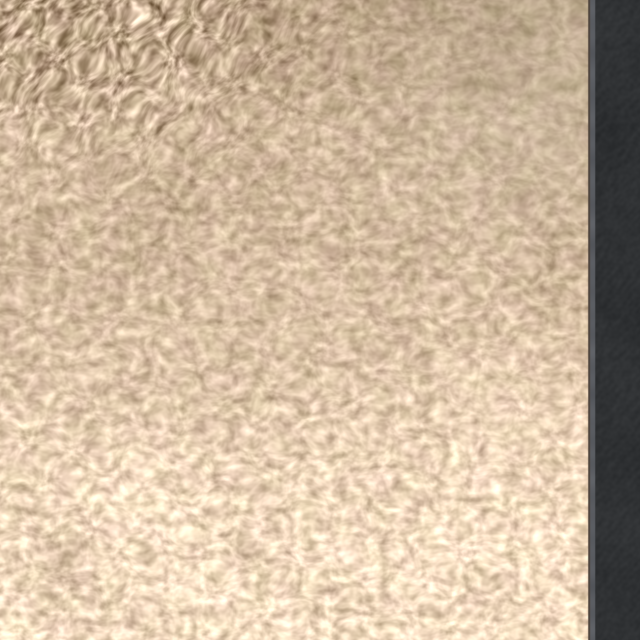
Give the GLSL for this texture, as a Shadertoy shader.

```glsl
// Sunlit grainy sandy surface, coarse at the upper left, with a dark strip along the right edge.

const vec3 SAND_OFFSET = vec3(0.0, -0.095, -0.203); // warm hue relative to tone
const vec3 STRIP_COLOR = vec3(0.182, 0.190, 0.198);
const vec3 RIM_COLOR = vec3(0.35, 0.36, 0.38);
const vec3 SEAM_COLOR = vec3(0.30, 0.26, 0.23);
const float SEAM_X = 0.919;
const float RIM_X = 0.922;
const float STRIP_X = 0.930;
const float EDGE_SOFTNESS = 0.0015;
const float GRAIN_FREQ = 52.0;
const float FIBRE_FREQ = 75.0;

vec2 gradientAt(vec2 cell) {
    vec3 p = fract(cell.xyx * vec3(0.1031, 0.1030, 0.0973));
    p += dot(p, p.yzx + 33.33);
    float angle = 6.2832 * fract((p.x + p.y) * p.z);
    return vec2(cos(angle), sin(angle));
}

// Gradient noise, about -0.7 to 0.7
float noise(vec2 p) {
    vec2 i = floor(p), f = fract(p);
    vec2 u = f * f * f * (f * (f * 6.0 - 15.0) + 10.0);
    vec2 e = vec2(1.0, 0.0);
    float low = mix(dot(gradientAt(i), f), dot(gradientAt(i + e), f - e), u.x);
    float high = mix(dot(gradientAt(i + e.yx), f - e.yx),
                     dot(gradientAt(i + 1.0), f - 1.0), u.x);
    return mix(low, high, u.y);
}

vec2 rotate(vec2 p, float angle) {
    float c = cos(angle), s = sin(angle);
    return vec2(c * p.x + s * p.y, c * p.y - s * p.x);
}

// Two octaves of soft grain
float grain(vec2 p) {
    return noise(p) + 0.75 * noise(p * 1.83 + 17.3) + 0.25 * noise(p * 3.6 + 41.7);
}

vec3 sand(vec2 uv) {
    // Light falls off from the bottom to the top
    float tone = 0.957 - 0.14 * smoothstep(0.08, 0.68, uv.y)
               - 0.085 * smoothstep(0.75, 1.05, uv.y);
    float lowerRight = smoothstep(0.2, 0.9, uv.x) * (1.0 - smoothstep(0.3, 0.65, uv.y));
    tone += 0.015 * lowerRight;
    tone += 0.055 * noise(uv * 6.0 + 3.1) + 0.05 * noise(uv * 15.0 + 8.4);

    // Faint smudge near the lower left
    vec2 smudge = (uv - vec2(0.095, 0.12)) / vec2(0.03, 0.065);
    tone -= 0.09 * exp(-dot(smudge, smudge));

    // Flat blobs below, tilted streaks at the upper left
    float coarse = smoothstep(0.55, 0.95, uv.y) * (1.0 - smoothstep(0.2, 0.75, uv.x));
    float sheen = smoothstep(0.5, 0.85, uv.y) * smoothstep(0.4, 0.9, uv.x);
    vec2 warp = vec2(noise(uv * 22.0 + 5.0), noise(uv * 22.0 + 29.0));
    float blobs = grain(uv * GRAIN_FREQ * vec2(0.88, 1.1) + 0.5 * warp);
    vec2 tilted = rotate(uv, 0.9) * GRAIN_FREQ * vec2(0.78, 1.25);
    float streaks = grain(tilted + 0.9 * warp + 60.0);
    float contrast = mix(0.19, 0.25, 1.0 - smoothstep(0.1, 0.55, uv.y));
    contrast = mix(mix(contrast, 0.42, coarse), 0.115, sheen);
    tone += contrast * mix(blobs, streaks, coarse);

    // Slight shifts of hue, greyer in the sheen
    float hue = noise(uv * 26.0 + 71.0);
    vec3 color = vec3(tone) + SAND_OFFSET;
    color += hue * vec3(0.012, -0.012, 0.022);
    color += sheen * vec3(-0.015, 0.0, 0.005);
    return clamp(color, 0.0, 1.0);
}

vec3 darkStrip(vec2 uv) {
    vec2 fibre = rotate(uv, 0.85) * FIBRE_FREQ * vec2(0.6, 1.7);
    float tone = 0.028 * noise(fibre) + 0.018 * noise(uv * 140.0);
    tone += 0.03 * noise(uv * 9.0 + 12.0);
    return STRIP_COLOR + tone;
}

float after(float x, float edge) {
    return smoothstep(edge - EDGE_SOFTNESS, edge + EDGE_SOFTNESS, x);
}

void mainImage(out vec4 fragColor, in vec2 fragCoord) {
    vec2 uv = fragCoord / iResolution.xy;

    // Sand, dark seam, pale rim and strip from left to right
    vec3 color = sand(uv);
    color = mix(color, SEAM_COLOR, after(uv.x, SEAM_X));
    vec3 rim = RIM_COLOR + 0.06 * noise(vec2(3.0, uv.y * 30.0));
    color = mix(color, rim, after(uv.x, RIM_X));
    color = mix(color, darkStrip(uv), after(uv.x, STRIP_X));

    fragColor = vec4(color, 1.0);
}
```
